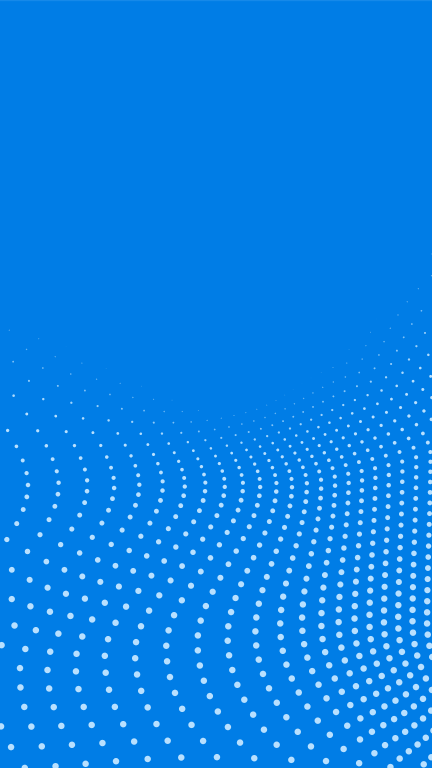
Write a Shadertoy shader that draws this background.

```glsl
// A flat blue field with a waving sheet of pale dots across its lower half.
// Dots sit on curved columns; each column finds its nearest row by formula,
// and the dots shrink and fade towards a valley-shaped upper rim.

const vec2 GRID = vec2(432.0, 768.0);   // design units across the canvas, y down
const vec3 BLUE = vec3(0.0, 0.49, 0.90);
const vec3 PALE = vec3(0.72, 0.88, 1.0);
const int FIRST_COLUMN = -2;
const int LAST_COLUMN = 36;

// Horizontal place of a column at height y: an S-shaped sway.
float columnX(float i, float y) {
    float bulgeX = 28.0 + i * (31.7 - 1.047 * i + 0.0199 * i * i);
    float right = max(i - 11.0, 0.0);
    float bulgeY = 485.0 - 0.25 * right * right;
    float hollowY = max(695.0 - 5.3 * i, 622.0);

    float sway = 3.0 + 125.0 / (1.0 + exp((i - 9.8) / 2.2));
    float above = max(bulgeY - y, 0.0);
    float below = max(y - hollowY, 0.0);
    float lean = (0.0115 + 0.00045 * i) * above * above / (1.0 + above / 80.0);
    return bulgeX - sway * smoothstep(bulgeY, hollowY, y) - lean
         + 0.0042 * below * below;
}

// Row coordinate (x) and rows per unit of height (y) along a column.
vec2 rowAt(float i, float y) {
    const float foldWidth = 47.0;
    float fold = (y - (485.0 - 2.2 * i - 0.06 * i * i)) / foldWidth;
    float base = 0.04 + 0.0022 * i;
    float squeeze = 0.045 + 0.035 * smoothstep(0.0, 10.0, i)
                  - 0.05 * smoothstep(12.0, 22.0, i);
    float row = foldWidth * (base * fold + squeeze * atan(fold));
    return vec2(row, base + squeeze / (1.0 + fold * fold));
}

// Height of the upper rim where the dots vanish.
float rimY(float x) {
    float d = x - 215.0;
    float rise = d < 0.0 ? 0.01364 * d * d / (1.0 - d / 38.6)
                         : 0.0034 * d * d;
    return 413.0 - rise;
}

// Coverage of the dot of column i that lies nearest to p.
float dotCover(vec2 p, float i, float pixel) {
    vec2 row = rowAt(i, p.y);
    float y = p.y + (floor(row.x + 0.5) - row.x) / row.y;
    vec2 center = vec2(columnX(i, y), y);

    float rim = rimY(center.x);
    float depth = (y - rim) / (500.0 - rim);
    float grown = clamp(depth, 0.0, 1.0);
    float radius = 0.45 + 1.95 * grown + 0.8 * smoothstep(500.0, 620.0, y);
    float strength = mix(0.45, 1.0, smoothstep(0.0, 0.5, depth))
                   * smoothstep(-0.04, 0.02, depth);
    float edge = clamp((radius - distance(p, center)) / pixel + 0.5, 0.0, 1.0);
    return strength * edge;
}

void mainImage(out vec4 fragColor, in vec2 fragCoord) {
    vec2 uv = fragCoord / iResolution.xy;
    vec2 p = vec2(uv.x, 1.0 - uv.y) * GRID;
    float pixel = GRID.y / iResolution.y;

    // Nearest dot of every column
    float cover = 0.0;
    if (p.y > 240.0) {
        for (int i = FIRST_COLUMN; i <= LAST_COLUMN; i++) {
            cover = max(cover, dotCover(p, float(i), pixel));
        }
    }

    // Faint light line along the top edge
    float topLine = 0.12 * (1.0 - smoothstep(0.6, 1.8, p.y));
    fragColor = vec4(mix(BLUE, PALE, max(cover, topLine)), 1.0);
}
```
